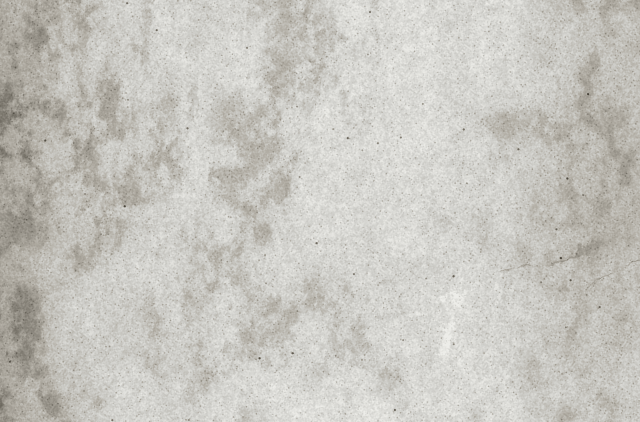
Give the GLSL for this texture, as a WebGL 2 fragment shader.

```glsl
#version 300 es
precision highp float;
// Weathered pale concrete with ragged faint stains, vertical streaks, fine pits and hairline cracks.

#define BASE_TONE 0.867
#define LEFT_SHADE 0.16
#define RIGHT_SHADE 0.115
#define STAIN_DEPTH 0.105
#define STREAK_DEPTH 0.085
#define MOTTLE 0.12
#define GRAIN 0.1
#define PIT_DEPTH 0.17
#define HOLE_DEPTH 0.45
#define CRACK_DEPTH 0.12
#define SCAR_LIGHT 0.06

uniform vec2 u_resolution;
out vec4 fragColor;

// Integer hash: two values in 0..1 per cell
vec2 hash2(vec2 cell) {
  uvec2 v = uvec2(ivec2(cell)) * 1664525u + 1013904223u;
  v.x += v.y * 1664525u;
  v.y += v.x * 1664525u;
  v ^= v >> 16u;
  v.x += v.y * 1664525u;
  v.y += v.x * 1664525u;
  v ^= v >> 16u;
  return vec2(v >> 8u) / 16777216.0;
}

float noise(vec2 p) {
  vec2 i = floor(p), f = fract(p);
  f = f * f * (3.0 - 2.0 * f);
  float low = mix(hash2(i).x, hash2(i + vec2(1, 0)).x, f.x);
  float high = mix(hash2(i + vec2(0, 1)).x, hash2(i + vec2(1, 1)).x, f.x);
  return mix(low, high, f.y);
}

float fbm(vec2 p) {
  float sum = 0.0, amp = 0.5;
  for (int i = 0; i < 5; i++) {
    sum += amp * noise(p);
    p = mat2(0.96, 0.28, -0.28, 0.96) * p * 2.03 + 17.3;
    amp *= 0.58;
  }
  return sum / 1.112;
}

// Scattered round pits, at most one per cell, mostly faint
float pits(vec2 p, float cells, float share, float radius, float px) {
  vec2 cell = floor(p * cells);
  vec2 seed = hash2(cell + 311.0);
  vec2 center = (cell + 0.25 + 0.5 * hash2(cell + 57.0)) / cells;
  float r = radius * (0.5 + 0.6 * seed.y);
  float disc = 1.0 - smoothstep(r - px * 0.7, r + px * 0.7, length(p - center));
  return disc * step(seed.x, share) * (0.2 + 0.8 * seed.y * seed.y);
}

// Wandering broken line from a to b
float hairline(vec2 p, vec2 a, vec2 b, float width, float px) {
  vec2 wander = vec2(fbm(p * 13.0 + 5.0), fbm(p * 13.0 + 71.0)) - 0.5;
  vec2 q = p + 0.075 * wander - a, d = b - a;
  float t = clamp(dot(q, d) / dot(d, d), 0.0, 1.0);
  float line = 1.0 - smoothstep(width * 0.3, width + px, length(q - d * t));
  float taper = smoothstep(0.0, 0.2, t) * smoothstep(1.0, 0.75, t);
  return line * taper * smoothstep(0.2, 0.55, noise(p * 45.0));
}

// Neutral in the lights, warmer in the shadows
vec3 concreteColor(float v) {
  float warm = smoothstep(0.83, 0.67, v);
  return vec3(v, v - 0.001 - 0.016 * warm, v - 0.018 - 0.036 * warm);
}

void main() {
  vec2 p = gl_FragCoord.xy / u_resolution.y;
  float px = 1.0 / u_resolution.y;
  float width = u_resolution.x / u_resolution.y;
  float rightX = width - p.x;

  // Soft shading toward the sides
  float cloud = fbm(p * vec2(3.4, 2.8) + 40.0);
  float left = exp(-p.x / 0.19);
  float right = smoothstep(0.55, 0.0, rightX);
  float belt = exp(-pow((p.y - 0.5) / 0.33, 2.0));
  float tone = BASE_TONE;
  tone -= LEFT_SHADE * left * (0.6 + 0.8 * cloud);
  tone -= RIGHT_SHADE * right * (0.5 + 0.5 * belt);
  tone += MOTTLE * (cloud - 0.5) * 0.5;

  // Stains: wide faint regions, eaten into by ragged texture
  float rough = fbm(p * vec2(56.0, 44.0));
  float patches = fbm(p * vec2(15.0, 11.0) + 63.0);
  float region = fbm(p * vec2(5.0, 4.4) + 9.0);
  float spread = smoothstep(0.4, 0.72, region + 0.1 * left + 0.04 * belt);
  float broken = smoothstep(0.34, 0.72, patches + 0.8 * (rough - 0.5));
  float stain = spread * (0.15 + 1.0 * broken);
  tone -= STAIN_DEPTH * stain * (1.0 + 0.7 * left);
  tone -= 0.04 * smoothstep(0.5, 0.8, patches + 0.6 * (rough - 0.5));
  tone += MOTTLE * (rough - 0.5);

  // Vertical run marks
  float run = fbm(p * vec2(26.0, 6.5) + 130.0) + 0.7 * (rough - 0.5);
  float runArea = smoothstep(0.25, 0.85, p.y) * smoothstep(0.45, 0.75, rightX);
  tone -= STREAK_DEPTH * smoothstep(0.54, 0.82, run) * runArea;

  // Cracks and pale scars
  float crack = hairline(p, vec2(1.14, 0.34), vec2(1.44, 0.43), 0.0022, px);
  crack += hairline(p, vec2(1.38, 0.31), vec2(1.58, 0.43), 0.0022, px);
  float scar = hairline(p, vec2(0.94, 0.25), vec2(1.18, 0.32), 0.005, px);
  scar += hairline(p, vec2(1.05, 0.15), vec2(1.08, 0.31), 0.012, px);
  tone += SCAR_LIGHT * scar - CRACK_DEPTH * crack;

  // Fine grain, pits and a few air holes
  vec2 g = mat2(0.8, 0.6, -0.6, 0.8) * p + 3.0;
  tone += GRAIN * (noise(g * 290.0) - 0.5) + 0.3 * GRAIN * (noise(g * 140.0) - 0.5);
  tone -= PIT_DEPTH * pits(g, 125.0, 0.45, 0.0016, px);
  tone -= HOLE_DEPTH * pits(g, 21.0, 0.15, 0.0023, px);

  fragColor = vec4(concreteColor(clamp(tone, 0.1, 0.93)), 1.0);
}
```
